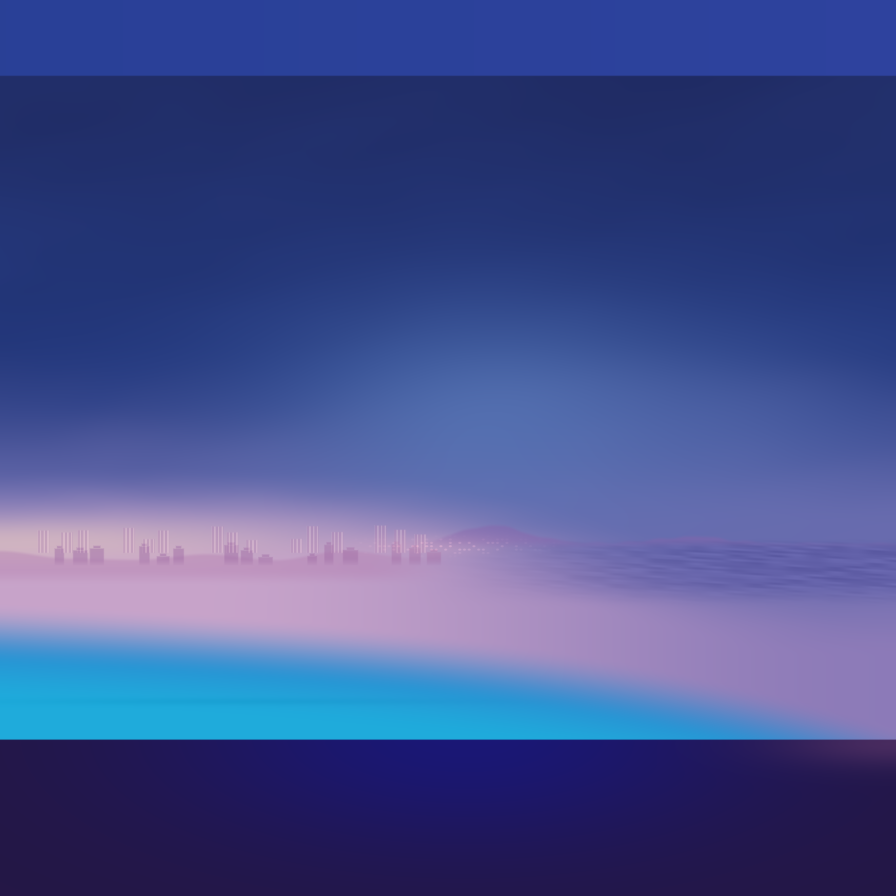
Give the GLSL for this background, as a Shadertoy shader.

```glsl
// A misty dusk coast: blue sky, pink haze over a faint town, and a cyan shore,
// framed by a plain blue band above and a deep violet band below.
// Layers of soft gradients, with box distances and value noise for the detail.

float hash(vec2 p) {
    return fract(sin(dot(p, vec2(127.1, 311.7))) * 43758.5453);
}

float noise(vec2 p) {
    vec2 i = floor(p), f = fract(p);
    f = f * f * (3.0 - 2.0 * f);
    return mix(mix(hash(i), hash(i + vec2(1, 0)), f.x),
               mix(hash(i + vec2(0, 1)), hash(i + vec2(1, 1)), f.x), f.y);
}

float clouds(vec2 p) {
    return 0.55 * noise(p) + 0.3 * noise(p * 2.1 + 7.0) + 0.15 * noise(p * 4.3 + 3.0);
}

// Soft elliptical spot, 1 at its centre
float glow(vec2 p, vec2 centre, vec2 radius) {
    vec2 d = (p - centre) / radius;
    return exp(-dot(d, d));
}

// Coverage of an upright block standing on a base point
float block(vec2 p, vec2 base, vec2 size, float blur) {
    vec2 d = abs(p - base - vec2(0.0, 0.5 * size.y)) - 0.5 * size;
    return 1.0 - smoothstep(-blur, blur, max(d.x, d.y));
}

vec3 sky(vec2 p) {
    vec3 col = mix(vec3(0.14, 0.22, 0.49), vec3(0.13, 0.18, 0.41), smoothstep(0.6, 0.92, p.y));
    float wisps = clouds(vec2(p.x * 3.0 + p.y * 2.0, p.y * 8.0 - p.x * 2.0));
    col += vec3(0.02, 0.03, 0.05) * (wisps - 0.5);
    col = mix(col, vec3(0.41, 0.42, 0.68), 1.0 - smoothstep(0.42, 0.62, p.y + 0.05 * (wisps - 0.5)));
    col = mix(col, vec3(0.35, 0.48, 0.73), 0.72 * glow(p, vec2(0.55, 0.54), vec2(0.24, 0.12)));
    return mix(col, vec3(0.33, 0.42, 0.69), 0.4 * glow(p, vec2(0.82, 0.53), vec2(0.2, 0.09)));
}

// Pink haze, higher and warmer on the left
vec3 addHaze(vec3 col, vec2 p) {
    float right = smoothstep(0.35, 0.95, p.x);
    float top = mix(0.48, 0.38, right) + 0.02 * (clouds(p * vec2(5.0, 14.0)) - 0.5);
    vec3 haze = mix(vec3(0.78, 0.64, 0.79), vec3(0.55, 0.48, 0.72), smoothstep(0.2, 1.0, p.x));
    col = mix(col, haze, 1.0 - smoothstep(top - 0.11, top, p.y));
    return mix(col, vec3(0.86, 0.76, 0.74), 0.6 * glow(p, vec2(0.0, 0.395), vec2(0.3, 0.025)));
}

// Distant hills and rippled water on the right
vec3 addBay(vec3 col, vec2 p) {
    float ridge = 0.392 + 0.02 * glow(p, vec2(0.55, p.y), vec2(0.055, 1.0))
                + 0.008 * glow(p, vec2(0.77, p.y), vec2(0.06, 1.0))
                + 0.003 * noise(vec2(p.x * 60.0, 2.0));
    float hill = smoothstep(0.385, 0.398, p.y) * (1.0 - smoothstep(ridge - 0.003, ridge + 0.002, p.y));
    col = mix(col, vec3(0.53, 0.39, 0.67), 0.45 * hill * smoothstep(0.44, 0.52, p.x));
    float water = smoothstep(0.32, 0.355, p.y) * (1.0 - smoothstep(0.385, 0.4, p.y));
    water *= smoothstep(0.44, 0.9, p.x);
    col = mix(col, vec3(0.37, 0.36, 0.65), 0.75 * water);
    float ripple = noise(vec2(p.x * 45.0, p.y * 420.0 + p.x * 25.0));
    return col + 0.07 * water * (ripple - 0.5);
}

// Low land, pale towers behind and mauve houses in front
vec3 addTown(vec3 col, vec2 p, float px) {
    float crest = 0.374 + 0.012 * noise(vec2(p.x * 13.0, 5.0));
    float land = smoothstep(0.345, 0.365, p.y) * (1.0 - smoothstep(crest - 0.002, crest + 0.003, p.y));
    col = mix(col, vec3(0.70, 0.49, 0.69), 0.4 * land * (1.0 - smoothstep(0.4, 0.52, p.x)));
    for (int i = 0; i < 15; i++) {
        float id = float(i), row = floor(id / 3.0);
        float r = hash(vec2(id, 3.0)), s = hash(vec2(id, 8.0));
        float x = 0.085 + 0.094 * row + 0.019 * (mod(id, 3.0) - 1.0);
        vec2 base = vec2(x - 0.018 + 0.01 * r, 0.383);
        float tower = block(p, base, vec2(0.013, 0.014 + 0.017 * s), px);
        float bars = smoothstep(-0.2, 0.7, sin((p.x - base.x) * 1500.0));
        col = mix(col, mix(vec3(0.70, 0.52, 0.70), vec3(0.91, 0.77, 0.84), bars), 0.35 * tower);
        base = vec2(x + 0.006 * r, 0.369);
        vec2 size = vec2(0.010 + 0.008 * r, 0.009 + 0.015 * s);
        float house = block(p, base, size, px);
        house = max(house, block(p, base + vec2(0.0, size.y), vec2(size.x * 0.5, 0.003), px));
        col = mix(col, vec3(0.63, 0.43, 0.65), 0.5 * house * smoothstep(0.366, 0.378, p.y));
    }
    // Lights along the waterline
    vec2 cell = p * vec2(190.0, 260.0);
    float spark = step(0.65, hash(floor(cell))) * (1.0 - smoothstep(0.1, 0.5, length(fract(cell) - 0.5)));
    col += vec3(0.16, 0.11, 0.07) * spark * glow(p, vec2(0.5, 0.39), vec2(0.07, 0.007));
    return mix(col, vec3(0.88, 0.68, 0.78), 0.3 * glow(p, vec2(0.48, 0.39), vec2(0.08, 0.012)));
}

// Cyan shore dipping away to the right
vec3 addShore(vec3 col, vec2 p) {
    float edge = 0.293 - 0.05 * p.x - 0.09 * p.x * p.x * p.x;
    vec3 cyan = mix(vec3(0.12, 0.67, 0.86), vec3(0.17, 0.55, 0.82), smoothstep(edge - 0.08, edge, p.y));
    cyan -= 0.025 * glow(p, vec2(0.25, 0.217), vec2(0.25, 0.004));
    return mix(col, cyan, 1.0 - smoothstep(edge - 0.035, edge + 0.035, p.y));
}

void mainImage(out vec4 fragColor, in vec2 fragCoord) {
    vec2 p = fragCoord / iResolution.xy;
    float px = 1.0 / iResolution.y;

    vec3 scene = addBay(addHaze(sky(p), p), p);
    scene = addShore(addTown(scene, p, px), p);

    // Framing bands
    vec3 upper = mix(vec3(0.16, 0.25, 0.59), vec3(0.18, 0.26, 0.62), p.x);
    vec3 lower = mix(vec3(0.14, 0.09, 0.27), vec3(0.10, 0.09, 0.46), glow(p, vec2(0.52, 0.18), vec2(0.34, 0.13)));
    lower = mix(lower, vec3(0.38, 0.22, 0.42), 0.6 * glow(p, vec2(1.0, 0.17), vec2(0.13, 0.025)));
    vec3 col = mix(lower, scene, smoothstep(-px, px, p.y - 0.1745));
    col = mix(col, upper, smoothstep(-px, px, p.y - 0.9154));
    fragColor = vec4(col, 1.0);
}
```
